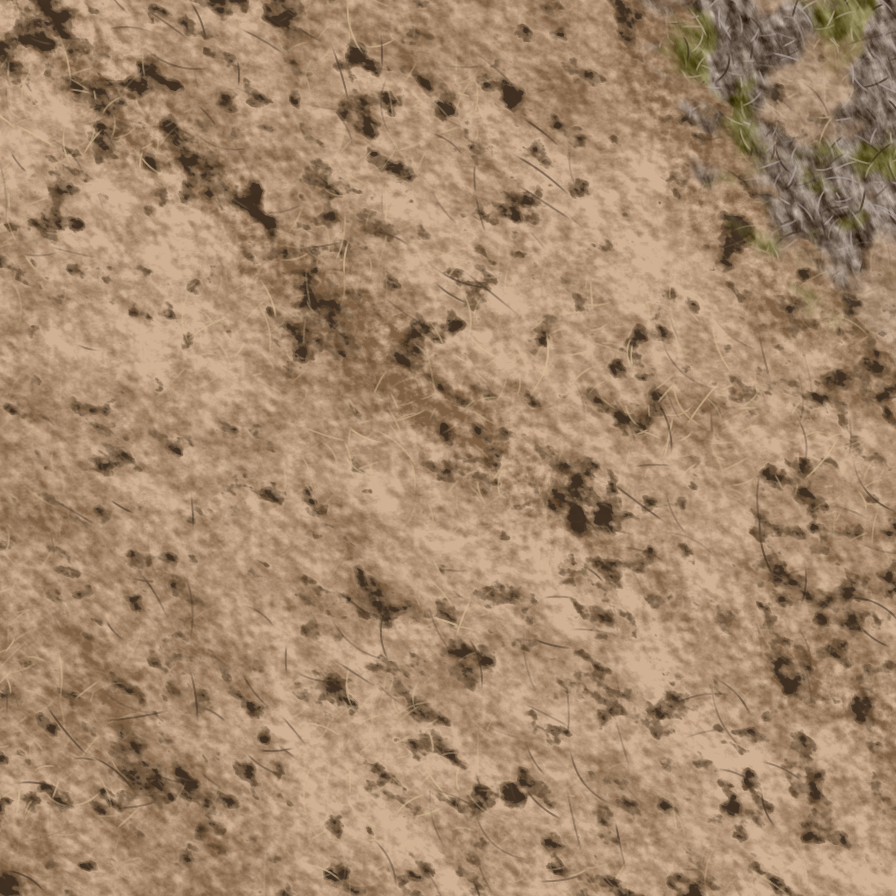
This texture is drawn by a three.js fragment shader. Its source:

```glsl
// Dry sandy slope with a crumbled diagonal furrow, scattered straw and a scrubby corner.
varying vec2 vUv;

#define SAND vec3(0.675, 0.553, 0.44)
#define SOIL vec3(0.43, 0.335, 0.235)
#define HOLE vec3(0.23, 0.17, 0.12)
#define STRAW vec3(0.83, 0.73, 0.57)
#define SCRUB vec3(0.47, 0.41, 0.36)
#define SCRUB_TIP vec3(0.70, 0.65, 0.63)
#define LEAF vec3(0.42, 0.40, 0.17)
#define TONE_STEP 0.088
#define SLOPE_ANGLE -0.6
#define FURROW_WIDTH 0.042
#define STRAND_WIDTH 0.0019

float hash(vec2 p) {
  return fract(sin(dot(p, vec2(127.1, 311.7))) * 43758.545);
}

float noise(vec2 p) {
  vec2 i = floor(p), f = fract(p);
  f = f * f * (3.0 - 2.0 * f);
  return mix(mix(hash(i), hash(i + vec2(1.0, 0.0)), f.x),
             mix(hash(i + vec2(0.0, 1.0)), hash(i + 1.0), f.x), f.y);
}

mat2 turn(float a) {
  return mat2(cos(a), -sin(a), sin(a), cos(a));
}

float fbm(vec2 p) {
  float sum = 0.0, amp = 0.533;
  for (int i = 0; i < 4; i++) {
    sum += amp * noise(p);
    p = turn(0.5) * p * 2.03 + 17.3;
    amp *= 0.5;
  }
  return sum;
}

// Curved thin blades, one per grid cell; lean is measured from upright.
float strands(vec2 p, float scale, float lean, float spread) {
  p *= scale;
  vec2 home = floor(p);
  float mask = 0.0, width = STRAND_WIDTH * scale;
  for (int y = -1; y <= 1; y++) {
    for (int x = -1; x <= 1; x++) {
      vec2 cell = home + vec2(float(x), float(y));
      vec2 seed = vec2(hash(cell + 3.1), hash(cell + 8.7));
      float size = mix(0.25, 0.85, hash(cell + 21.4));
      vec2 q = turn(lean + (seed.x - 0.5) * spread) * (p - cell - seed);
      q.x += (hash(cell + 5.9) - 0.5) * 0.9 * q.y * q.y;
      float blade = smoothstep(width, width * 0.15, abs(q.x));
      blade *= smoothstep(size, size * 0.5, abs(q.y));
      mask = max(mask, blade * hash(cell + 13.6));
    }
  }
  return mask;
}

void main() {
  vec2 p = vUv;
  vec2 slope = turn(SLOPE_ANGLE) * p;
  vec2 warp = vec2(fbm(p * 14.0), fbm(p * 14.0 + 40.0)) - 0.5;

  // Furrow across the slope and a fainter one along the scrub edge
  vec2 w = p + warp * 0.07;
  float offset = (w.y - 1.02 + 1.03 * w.x - 0.18 * w.x * w.x) * 0.74;
  float furrow = exp(-pow(offset / FURROW_WIDTH, 2.0));
  furrow *= 1.0 - 0.65 * smoothstep(0.64, 0.72, p.x) * smoothstep(0.88, 0.82, p.x);
  float drop = 1.0 - w.y;
  float edge = (w.x - 0.74 - 1.7 * drop * drop) / sqrt(1.0 + 11.5 * drop * drop);
  float verge = exp(-pow((edge + 0.025) / 0.035, 2.0)) * smoothstep(0.5, 0.36, drop);
  float rough = max(furrow, 0.85 * verge);

  // Sand: broad mottling, streaks down the slope and fine grain
  float patches = fbm(p * 7.0 + 5.0);
  float streaks = fbm(slope * vec2(20.0, 38.0));
  float grain = fbm(slope * vec2(105.0, 150.0) + 9.0);
  float relief = fbm(p * 85.0) - fbm(p * 85.0 + vec2(0.35, 0.45));
  float tone = 2.6 * (fbm(slope * vec2(4.0, 7.0) + 31.0) - 0.5)
             + 3.2 * (streaks - 0.5) + 4.0 * (grain - 0.5);
  tone += relief * (1.5 + 3.5 * rough) - 0.75 * rough + 0.2;
  tone -= 0.35 * smoothstep(0.9, 0.1, p.x + p.y);
  tone += 0.4 * exp(-pow((abs(offset) - 0.11) / 0.06, 2.0));
  vec3 color = SAND + TONE_STEP * clamp(tone, -2.0, 1.6);

  // Crumbled clods with dark hollows, dense in the furrows
  float clods = fbm(slope * vec2(34.0, 48.0) + 63.0) + 0.15 * rough;
  clods += 0.4 * (patches - 0.5) + 0.25 * (grain - 0.5);
  color = mix(color, SOIL + 0.25 * relief, 0.85 * smoothstep(0.62, 0.75, clods));
  color = mix(color, HOLE, 0.9 * smoothstep(0.75, 0.85, clods));

  // Loose straw in tufts, with a few dark twigs
  float tufts = smoothstep(0.4, 0.66, fbm(p * 8.0 + 77.0));
  float straw = strands(p, 22.0, 0.0, 2.6) * (0.2 + 0.8 * tufts);
  straw = max(straw, strands(p + 3.0, 42.0, 0.4, 4.0) * tufts * 0.8);
  color = mix(color, STRAW, 0.8 * straw);
  float twigs = strands(p + 7.0, 19.0, 0.9, 2.0) * smoothstep(0.5, 0.65, patches);
  color = mix(color, HOLE, 0.6 * twigs);

  // Scrub: shadowed tangle, green tufts and pale dry stems
  float cover = smoothstep(-0.015, 0.035, edge + 0.12 * (streaks - 0.5));
  cover *= 1.0 - 0.8 * smoothstep(0.56, 0.68, fbm(p * 9.0 + 52.0));
  float tangle = fbm(turn(0.45) * p * vec2(120.0, 50.0));
  vec3 scrub = SCRUB + 0.75 * (tangle - 0.5) + 0.35 * relief;
  float green = smoothstep(0.49, 0.64, fbm(p * 17.0 + 12.0));
  scrub = mix(scrub, LEAF + 0.6 * (tangle - 0.5), 0.75 * green);
  scrub = mix(scrub, HOLE, 0.8 * strands(p + 11.0, 40.0, -0.3, 2.4));
  float stems = max(strands(p + 17.0, 34.0, 0.5, 2.2), strands(p + 23.0, 48.0, -0.5, 2.8));
  scrub = mix(scrub, mix(SCRUB_TIP, STRAW, 0.4 * green), 0.75 * stems);
  color = mix(color, scrub, cover);

  gl_FragColor = vec4(clamp(color, 0.0, 1.0), 1.0);
}
```
